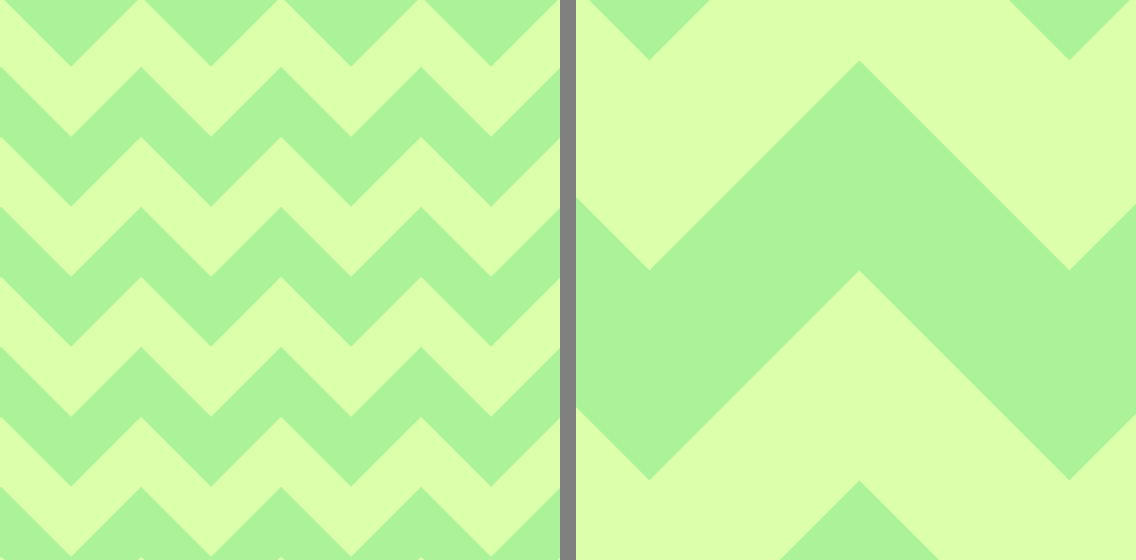
Left: the whole. Right: its middle third, enlarged.
Reproduce this pattern procedurally as a WebGL 1 fragment shader.

```glsl
precision highp float;
// Horizontal zigzag chevron bands in two pale greens.

uniform vec2 u_resolution;

const float REPEATS = 4.0;                 // chevrons across and band pairs down
const vec2 PHASE = vec2(0.008, 0.023);     // peak position within one repeat
const vec3 LIME = vec3(0.86, 1.00, 0.67);
const vec3 MINT = vec3(0.67, 0.95, 0.60);

// Distance to the nearest whole number: 0 on it, 0.5 halfway between.
float triangleWave(float x) {
  return abs(fract(x + 0.5) - 0.5);
}

// Signed distance to the zigzag bands, in repeats; negative inside a band.
float chevronDistance(vec2 cell) {
  float height = cell.y + triangleWave(cell.x);
  float fromCentre = triangleWave(height - 0.25);
  return (fromCentre - 0.25) * inversesqrt(2.0);   // edges slope at 45 degrees
}

// Coverage of a shape, blended over about one pixel.
float coverage(float distance, float pixel) {
  return clamp(0.5 - distance / pixel, 0.0, 1.0);
}

void main() {
  vec2 uv = gl_FragCoord.xy / u_resolution;
  float pixel = REPEATS / min(u_resolution.x, u_resolution.y);
  float band = coverage(chevronDistance(uv * REPEATS - PHASE), pixel);
  gl_FragColor = vec4(mix(LIME, MINT, band), 1.0);
}
```
